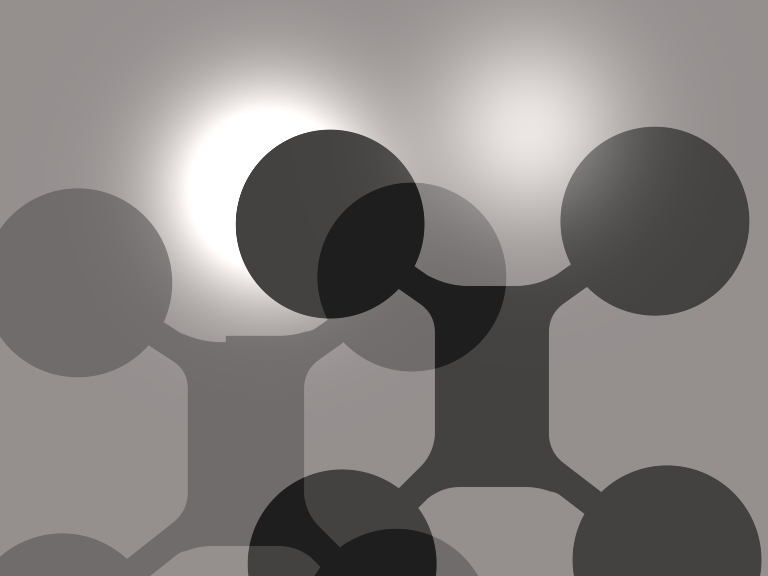
Reproduce this background procedurally as a WebGL 1 fragment shader.

```glsl
precision highp float;
uniform vec2 u_resolution;

#define DISC_RADIUS 0.164
#define LIMB_RADIUS 0.024
#define BLEND 0.026
#define UPPER_INSET vec2(0.026, 0.038)
#define LOWER_INSET vec2(0.021, 0.047)
#define BASE_COLOR vec3(0.583, 0.563, 0.558)
#define REAR_COLOR vec3(0.435, 0.422, 0.418)
#define FRONT_COLOR vec3(0.265, 0.260, 0.255)
#define OVERLAP_COLOR vec3(0.120, 0.118, 0.118)
#define GLOW_TINT vec3(1.0, 0.99, 0.985)

float box(vec2 p, vec2 low, vec2 high) {
  vec2 d = abs(p - 0.5 * (low + high)) - 0.5 * (high - low);
  return length(max(d, 0.0)) + min(max(d.x, d.y), 0.0);
}

float limb(vec2 p, vec2 a, vec2 b) {
  vec2 along = b - a;
  float t = clamp(dot(p - a, along) / dot(along, along), 0.0, 1.0);
  return length(p - a - along * t) - LIMB_RADIUS;
}

float smoothUnion(float a, float b) {
  float h = max(BLEND - abs(a - b), 0.0) / BLEND;
  return min(a, b) - 0.25 * BLEND * h * h;
}

// Flared limb running from a body corner to a disc
float addLimb(float body, vec2 p, vec2 corner, vec2 disc) {
  return smoothUnion(body, limb(p, corner, disc));
}

float disc(vec2 p, vec2 center) {
  return length(p - center) - DISC_RADIUS;
}

// Body with four limbs, each ending in a disc
float figure(vec2 p, float body, vec2 low, vec2 high,
             vec2 topLeft, vec2 topRight, vec2 bottomLeft, vec2 bottomRight) {
  vec2 up = UPPER_INSET;
  vec2 down = LOWER_INSET;
  float d = body;
  d = addLimb(d, p, vec2(low.x + up.x, high.y - up.y), topLeft);
  d = addLimb(d, p, high - up, topRight);
  d = addLimb(d, p, low + down, bottomLeft);
  d = addLimb(d, p, vec2(high.x - down.x, low.y + down.y), bottomRight);
  d = min(d, min(disc(p, topLeft), disc(p, topRight)));
  return min(d, min(disc(p, bottomLeft), disc(p, bottomRight)));
}

float glow(vec2 p, vec2 center, float radius) {
  vec2 d = (p - center) / radius;
  return exp(-dot(d, d));
}

float coverage(float d) {
  float pixel = 1.0 / u_resolution.y;
  return 1.0 - smoothstep(-0.6 * pixel, 0.6 * pixel, d);
}

void main() {
  vec2 p = gl_FragCoord.xy / u_resolution.y;

  // Rear figure, with a small ledge on its body
  vec2 rearLow = vec2(0.326, 0.052);
  vec2 rearHigh = vec2(0.528, 0.406);
  float rearBody = min(box(p, rearLow, rearHigh),
                       box(p, vec2(0.392, 0.2), vec2(0.528, 0.417)));
  float rear = coverage(figure(p, rearBody, rearLow, rearHigh,
                               vec2(0.135, 0.509), vec2(0.715, 0.519),
                               vec2(0.108, -0.090), vec2(0.688, -0.082)));

  // Front figure
  vec2 frontLow = vec2(0.755, 0.1545);
  vec2 frontHigh = vec2(0.953, 0.5035);
  float front = coverage(figure(p, box(p, frontLow, frontHigh), frontLow, frontHigh,
                                vec2(0.573, 0.611), vec2(1.137, 0.616),
                                vec2(0.594, 0.021), vec2(1.158, 0.028)));

  // Strong light behind the figures, softer light over them
  vec3 backLight = 0.9 * glow(p, vec2(0.467, 0.670), 0.165) * GLOW_TINT;
  vec3 frontLight = 0.34 * glow(p, vec2(0.918, 0.774), 0.167) * GLOW_TINT;

  vec3 color = BASE_COLOR + backLight + frontLight;
  color = mix(color, REAR_COLOR + 0.4 * backLight + frontLight, rear);
  vec3 frontColor = mix(FRONT_COLOR + frontLight, OVERLAP_COLOR, rear);
  color = mix(color, frontColor, front);
  gl_FragColor = vec4(clamp(color, 0.0, 1.0), 1.0);
}
```
